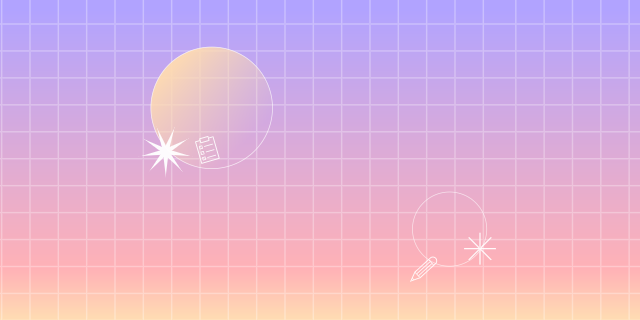
This background is drawn by a Shadertoy shader. Its source:

```glsl
// Pastel sunset gradient under a fine white grid, with a glowing disc, a thin ring,
// two star bursts and two small line icons. Everything is a distance function in a
// space 100 units tall, turned into coverage by a one-pixel box filter.

float fill(float d) {
    return clamp(0.5 - d * iResolution.y / 100.0, 0.0, 1.0);
}

float stroke(float d, float width) {
    return fill(d - 0.5 * width) - fill(d + 0.5 * width);
}

float line(vec2 p, vec2 a, vec2 b, float width) {
    vec2 ab = b - a;
    float t = clamp(dot(p - a, ab) / dot(ab, ab), 0.0, 1.0);
    return stroke(length(p - a - ab * t), width);
}

float box(vec2 p, vec2 halfSize) {
    vec2 q = abs(p) - halfSize;
    return length(max(q, 0.0)) + min(max(q.x, q.y), 0.0);
}

vec2 rotate(vec2 p, float angle) {
    float c = cos(angle), s = sin(angle);
    return vec2(c * p.x + s * p.y, c * p.y - s * p.x);
}

// Folds the plane so that every ray lies along +x, the first at startAngle.
vec2 foldRays(vec2 p, float rays, float startAngle) {
    float sector = 6.2831853 / rays;
    float angle = mod(atan(p.y, p.x) - startAngle + 0.5 * sector, sector) - 0.5 * sector;
    return length(p) * vec2(cos(angle), abs(sin(angle)));
}

float spikes(vec2 p, float rays, float startAngle, float outer, float inner) {
    vec2 q = foldRays(p, rays, startAngle);
    float halfSector = 3.1415927 / rays;
    vec2 tip = vec2(outer, 0.0);
    vec2 side = inner * vec2(cos(halfSector), sin(halfSector)) - tip;
    return dot(q - tip, normalize(vec2(side.y, -side.x)));
}

float grid(vec2 p) {
    vec2 pitch = vec2(8.854, 8.42);
    // The pattern restarts with a small gap near the right side.
    vec2 q = p - vec2(0.52 + 1.3 * step(156.0, p.x), 92.5);
    vec2 d = abs(mod(q + 0.5 * pitch, pitch) - 0.5 * pitch);
    return max(stroke(d.x, 0.45), stroke(d.y, 0.45));
}

float clipboard(vec2 p) {
    float ink = stroke(box(p, vec2(2.75, 3.4)) - 0.1, 0.28);
    float clip = box(p - vec2(0.0, 3.4), vec2(1.2, 0.5)) - 0.15;
    ink = max(ink * (1.0 - fill(clip)), stroke(clip, 0.28));
    for (int i = 0; i < 3; i++) {
        float y = 1.35 - 1.8 * float(i);
        ink = max(ink, stroke(box(p - vec2(-1.7, y), vec2(0.4)), 0.25));
        ink = max(ink, line(p, vec2(-0.5, y), vec2(2.0, y), 0.25));
    }
    return ink;
}

// Tip at the origin, body along +x.
float pencil(vec2 p) {
    float body = length(vec2(max(p.x - 9.3, 0.0), p.y)) - 1.2;
    float wedge = 0.92 * abs(p.y) - 0.394 * p.x;
    float ink = stroke(max(body, wedge), 0.28);
    vec2 q = vec2(p.x, abs(p.y));
    ink = max(ink, line(q, vec2(2.8, 0.4), vec2(8.6, 0.4), 0.25));
    ink = max(ink, line(q, vec2(2.8, 0.0), vec2(2.8, 1.2), 0.25));
    ink = max(ink, line(q, vec2(8.6, 0.0), vec2(8.6, 1.2), 0.25));
    return max(ink, line(q, vec2(0.9, 0.0), vec2(0.9, 0.35), 0.25));
}

void mainImage(out vec4 fragColor, in vec2 fragCoord) {
    vec2 p = 100.0 * fragCoord / iResolution.y;
    vec3 white = vec3(1.0);

    // Sky: violet to pink, then peach along the bottom
    vec3 violet = vec3(0.695, 0.640, 1.0);
    vec3 pink = vec3(1.0, 0.695, 0.715);
    vec3 peach = vec3(1.0, 0.865, 0.70);
    vec3 color = mix(pink, violet, clamp((p.y - 16.0) / 81.0, 0.0, 1.0));
    color = mix(peach, color, clamp(p.y / 16.0, 0.0, 1.0));
    color = mix(color, white, 0.3 * grid(p));

    // Disc fading out toward the lower right
    vec2 fromDisc = p - vec2(66.15, 66.3);
    float disc = length(fromDisc) - 19.0;
    float fade = dot(fromDisc, vec2(-0.707, 0.707)) / 19.0;
    float glow = clamp(0.43 + 0.55 * fade, 0.0, 0.93);
    color = mix(color, vec3(1.0, 0.86, 0.69), glow * fill(disc));
    color = mix(color, white, 0.75 * stroke(disc, 0.22));

    // Thin ring
    float ring = length(p - vec2(140.5, 28.4)) - 11.6;
    color = mix(color, white, 0.65 * stroke(ring, 0.22));

    // Nine-point burst and eight-ray sparkle
    float ink = fill(spikes(p - vec2(51.8, 52.6), 9.0, -1.5708, 7.6, 2.0));
    vec2 ray = foldRays(p - vec2(150.0, 22.3), 8.0, 0.0);
    ink = max(ink, line(ray, vec2(0.0), vec2(4.8, 0.0), 0.38));

    // Icons
    ink = max(ink, clipboard(rotate(p - vec2(64.8, 53.1), 0.28)));
    ink = max(ink, pencil(rotate(p - vec2(128.4, 12.2), 0.74)));
    fragColor = vec4(mix(color, white, 0.95 * ink), 1.0);
}
```
